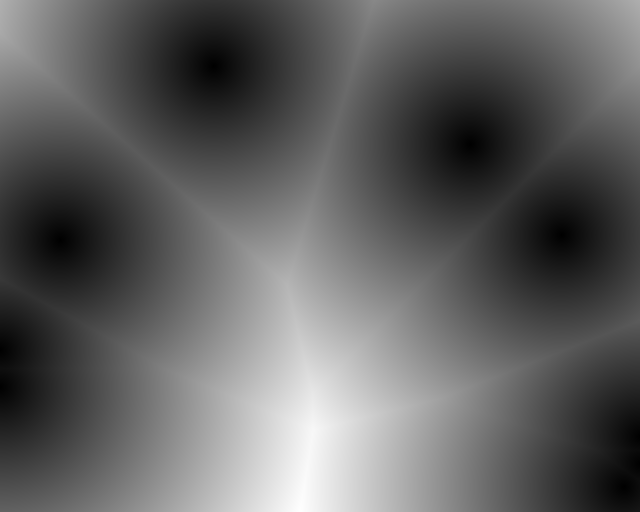
Reproduce this background procedurally as a WebGL 2 fragment shader.

```glsl
#version 300 es
precision highp float;

uniform vec2 u_resolution;
out vec4 outColor;

// Cell centres, in units of the canvas height
const int SITE_COUNT = 9;
const vec2 SITES[SITE_COUNT] = vec2[](
    vec2(0.417, 0.871), vec2(0.918, 0.718), vec2(1.096, 0.541),
    vec2(0.118, 0.531), vec2(0.000, 0.316), vec2(0.000, 0.244),
    vec2(1.250, 0.147), vec2(1.250, 0.094), vec2(1.218, 0.049)
);
const float DESIGN_ASPECT = 512.0 / 410.0;
const float WHITE_DISTANCE = 0.635;
const vec3 NEAR_COLOR = vec3(0.0);
const vec3 FAR_COLOR = vec3(1.0);

// Distance to the closest cell centre
float nearestSite(vec2 p) {
    float nearest = 10.0;
    for (int i = 0; i < SITE_COUNT; i++) {
        nearest = min(nearest, distance(p, SITES[i]));
    }
    return nearest;
}

void main() {
    vec2 p = gl_FragCoord.xy / u_resolution * vec2(DESIGN_ASPECT, 1.0);

    // Linear ramp from the dark centres to the bright cell borders
    float brightness = clamp(nearestSite(p) / WHITE_DISTANCE, 0.0, 1.0);
    outColor = vec4(mix(NEAR_COLOR, FAR_COLOR, brightness), 1.0);
}
```
